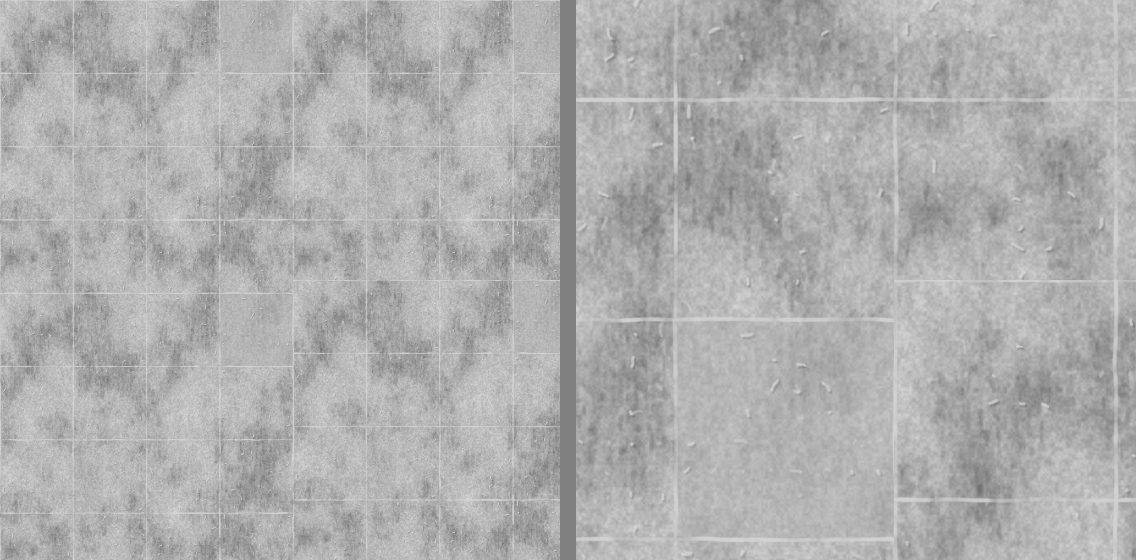
Left, the full canvas; right, a detail of the centre.
Write a three.js fragment shader that draws this texture.

```glsl
varying vec2 vUv;

const float TILES = 7.64;        // tiles across the canvas
const float BLOCK = 4.0;         // tiles before the wear repeats
const vec2 SLIP_FROM = vec2(3.995, 3.82);
const float SLIP = 0.18;         // offset of the slipped quarter, in tiles
const vec2 CALM_TILE = vec2(3.0, 0.0);
const vec3 CONCRETE = vec3(0.709);
const vec3 CHIP_LIGHT = vec3(0.85);
const vec3 JOINT_LIGHT = vec3(0.83);
const float BLOTCH = 0.36;
const float GRAIN = 0.105;
const float STREAK = 0.09;
const float JOINT_HALF = 0.004;
const float SOFT = 0.009;
const float CHIP_CELLS = 8.0;    // chip cells per tile
const float CHIP_SHARE = 0.18;

float hash(vec2 p) {
  vec3 q = fract(p.xyx * 0.1031);
  q += dot(q, q.yzx + 33.33);
  return fract((q.x + q.y) * q.z);
}

// Value noise that wraps at the block edges
float noise(vec2 p, vec2 freq, float seed) {
  vec2 q = p * freq;
  vec2 i = floor(q) + 0.5;
  vec2 f = fract(q);
  vec2 wrap = BLOCK * freq;
  f = f * f * (3.0 - 2.0 * f);
  float a = hash(mod(i, wrap) + seed);
  float b = hash(mod(i + vec2(1.0, 0.0), wrap) + seed);
  float c = hash(mod(i + vec2(0.0, 1.0), wrap) + seed);
  float d = hash(mod(i + 1.0, wrap) + seed);
  return mix(mix(a, b, f.x), mix(c, d, f.x), f.y);
}

float cloud(vec2 p, vec2 freq, float seed) {
  float sum = 0.0;
  float amp = 0.46;
  for (int k = 0; k < 5; k++) {
    sum += amp * noise(p, freq, seed);
    freq *= 2.0;
    seed += 17.3;
    amp *= 0.62;
  }
  return sum;
}

// Short slivers, at most one per cell
float chips(vec2 p, float seed) {
  vec2 cell = mod(floor(p * CHIP_CELLS) + 0.5, BLOCK * CHIP_CELLS) + seed;
  float cluster = smoothstep(0.25, 0.75, noise(p, vec2(2.0), seed));
  float present = step(hash(cell), CHIP_SHARE * (0.3 + cluster));
  vec2 centre = mix(vec2(0.35), vec2(0.65), vec2(hash(cell + 3.1), hash(cell + 7.7)));
  vec2 d = (fract(p * CHIP_CELLS) - centre) / CHIP_CELLS;
  d += 0.012 * (vec2(noise(p, vec2(40.0), 227.0), noise(p, vec2(40.0), 239.0)) - 0.5);
  float angle = 6.2832 * hash(cell + 11.9);
  d = mat2(cos(angle), sin(angle), -sin(angle), cos(angle)) * d;
  float reach = mix(0.003, 0.026, pow(hash(cell + 19.3), 2.0));
  d.y += 8.0 * (hash(cell + 23.7) - 0.5) * d.x * d.x;
  d.x -= clamp(d.x, -reach, reach);
  return present * (1.0 - smoothstep(0.002, 0.012, length(d)));
}

// Strength of a worn joint at a signed distance from its centre
float joint(float dist, float wear) {
  float halfWidth = JOINT_HALF * (0.6 + 0.8 * wear);
  float line = 1.0 - smoothstep(halfWidth, halfWidth + SOFT, abs(dist));
  return line * mix(0.36, 0.9, smoothstep(0.25, 0.75, wear));
}

void main() {
  // Tile coordinates, counted from the upper left
  vec2 p = vec2(vUv.x, 1.0 - vUv.y) * TILES;
  p.y += SLIP * step(SLIP_FROM.x, p.x) * step(SLIP_FROM.y, p.y);
  p = mod(p, BLOCK);
  vec2 tile = floor(p);
  float calm = 1.0 - step(0.5, distance(tile, CALM_TILE));

  // Ragged stains, darker than they are light, with a slight tone per tile
  float stain = cloud(p, vec2(2.5, 2.0), 5.0) - 0.55;
  stain *= 1.0 - 0.65 * calm;
  float tone = BLOTCH * stain * mix(1.1, 0.6, smoothstep(-0.06, 0.10, stain));
  tone += 0.020 * (hash(tile + 41.0) - 0.5) - 0.015 * calm;

  // Vertical streaks gather in the darker stains
  float streak = noise(p, vec2(34.0, 5.0), 61.0) * 0.6 + noise(p, vec2(56.0, 14.0), 73.0) * 0.4;
  float dark = smoothstep(0.06, -0.14, stain);
  tone -= STREAK * (streak - 0.5) * (0.35 + dark);
  float pits = smoothstep(0.66, 0.88, noise(p, vec2(36.0, 20.0), 83.0));
  tone -= 0.06 * pits * dark;

  // Fine grain
  float grain = noise(p, vec2(28.0, 24.0), 97.0) * 0.4 + noise(p, vec2(60.0, 52.0), 109.0) * 0.8;
  grain += noise(p, vec2(104.0, 96.0), 113.0) * 0.6 - 0.9;
  tone += GRAIN * grain * (1.0 - 0.3 * calm);
  vec3 color = CONCRETE + tone;

  // Raised chips with a small shadow
  float shade = chips(p - vec2(0.009, 0.010), 127.0);
  color -= 0.08 * shade;
  color = mix(color, CHIP_LIGHT, 0.7 * chips(p, 127.0));
  color = mix(color, CHIP_LIGHT, 0.4 * chips(p, 149.0));

  // Thin, worn joints
  vec2 edge = fract(p + 0.5) - 0.5;
  float wearX = noise(p, vec2(2.0, 5.0), 163.0) * 0.6 + noise(p, vec2(4.0, 22.0), 171.0) * 0.4;
  float wearY = noise(p, vec2(5.0, 2.0), 181.0) * 0.6 + noise(p, vec2(22.0, 4.0), 191.0) * 0.4;
  vec2 wander = 0.008 * (vec2(noise(p, vec2(2.0, 8.0), 199.0), noise(p, vec2(8.0, 2.0), 211.0)) - 0.5);
  float joints = max(joint(edge.x + wander.x, wearX), joint(edge.y + wander.y, wearY));
  color = mix(color, JOINT_LIGHT, joints);

  gl_FragColor = vec4(clamp(color, 0.0, 1.0), 1.0);
}
```
